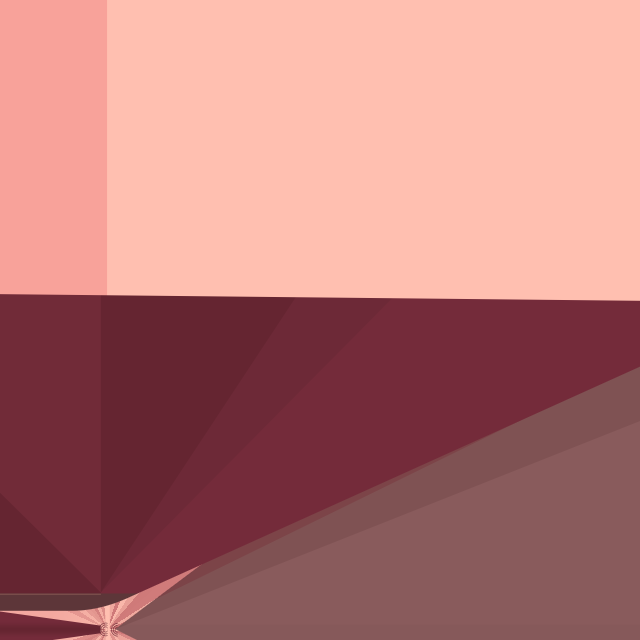
This background is drawn by a WebGL 2 fragment shader. Its source:

```glsl
#version 300 es
precision highp float;
// Flat peach sky over a wine-coloured plain, split into fans of straight facets.
// Half planes through two low poles carve the facets; a smooth maximum bends
// the ridge, and a hashed ray fan with small rings fills the lower pole.

uniform vec2 u_resolution;
out vec4 outColor;

// Sky
const vec3 PEACH = vec3(1.0, 0.75, 0.69);
const vec3 PINK = vec3(0.973, 0.635, 0.604);
const float STRIP_X = 0.1673;
const vec2 HORIZON = vec2(0.0, 0.5404);
const float HORIZON_SLOPE = -0.0104;

// Wine fan
const vec3 WINE = vec3(0.455, 0.169, 0.227);
const vec3 WINE_MID = vec3(0.428, 0.162, 0.215);
const vec3 WINE_LEFT = vec3(0.443, 0.169, 0.220);
const vec3 WINE_DARK = vec3(0.396, 0.145, 0.192);
const vec2 FAN_POLE = vec2(0.1576, 0.0742);

// Ridge and slope
const vec3 SLOPE = vec3(0.537, 0.357, 0.361);
const vec3 SLOPE_DARK = vec3(0.498, 0.322, 0.325);
const vec3 SLIVER = vec3(0.486, 0.265, 0.282);
const vec3 UMBER = vec3(0.365, 0.212, 0.224);
const vec3 TAN = vec3(0.62, 0.42, 0.38);
const float RIDGE_SLOPE = 0.4515;
const float RIDGE_BASE = -0.0244;
const float RIDGE_FLOOR = 0.0456;
const float RIDGE_BEND = 0.02;

// Lower pole
const vec2 POLE = vec2(0.168, 0.0165);
const vec2 SLOPE_POLE = vec2(0.180, 0.0170);
const float RAYS = 44.0;

float pixel;

// Antialiased coverage of the positive side of a signed distance
float cover(float d) {
    return clamp(d / pixel + 0.5, 0.0, 1.0);
}

// Coverage of the area above a line through a point
float above(vec2 p, vec2 through, float slope) {
    vec2 q = p - through;
    return cover((q.y - slope * q.x) / sqrt(1.0 + slope * slope));
}

float stroke(float d, float halfWidth) {
    return cover(halfWidth - abs(d));
}

float hash(float n) {
    n = fract(n * 0.1031);
    n *= n + 33.33;
    return fract(n * (n + n));
}

float smoothMax(float a, float b, float k) {
    float h = max(k - abs(a - b), 0.0);
    return max(a, b) + h * h / (4.0 * k);
}

vec3 wineFan(vec2 p) {
    vec3 right = mix(WINE, WINE_MID, above(p, FAN_POLE, 1.01));
    right = mix(right, WINE_DARK, above(p, FAN_POLE, 1.515));
    vec3 left = mix(WINE_DARK, WINE_LEFT, above(p, FAN_POLE, -0.99));
    return mix(left, right, cover(p.x - FAN_POLE.x));
}

// Pale rays around the lower pole, with a dark wedge pointing at it from the left
vec3 poleRays(vec2 p) {
    vec2 q = p - POLE;
    float ray = floor(atan(q.y, q.x) * RAYS / 6.2831853);
    vec3 c = mix(vec3(0.80, 0.46, 0.46), PEACH, hash(ray + 71.0));
    c = mix(c, vec3(0.92, 0.56, 0.57), 0.35 * smoothstep(0.0, 0.1, -q.x));
    float reach = STRIP_X - 0.010 - p.x;
    float wedge = cover(0.006 + 0.14 * reach - abs(q.y)) * cover(reach);
    c = mix(c, mix(WINE_DARK, WINE, smoothstep(0.0, 0.014, abs(q.y))), wedge);
    return mix(c, PEACH, stroke(q.x, 0.0035));
}

vec3 slopeFacets(vec2 p) {
    vec3 c = mix(SLOPE, SLOPE_DARK, above(p, SLOPE_POLE, 0.3965));
    c = mix(c, c * 0.975, cover(0.024 - p.y));
    float sliver = above(p, vec2(0.8333, 0.3529), 0.49);
    return mix(c, SLIVER, sliver);
}

void main() {
    vec2 p = gl_FragCoord.xy / u_resolution;
    pixel = 1.0 / min(u_resolution.x, u_resolution.y);

    // Plain, then the umber shelf with its pale upper line
    vec3 color = wineFan(p);
    color = mix(color, UMBER, cover(FAN_POLE.y - 0.0015 - p.y));
    color = mix(color, TAN, 0.7 * stroke(p.y - 0.0716, 0.0007) * cover(FAN_POLE.x - p.x));

    // Ground below the bent ridge: pale rays on the left, facets on the right
    float ridge = smoothMax(RIDGE_BASE + RIDGE_SLOPE * p.x, RIDGE_FLOOR, RIDGE_BEND);
    float facets = (1.0 - above(p, SLOPE_POLE, 0.75)) * above(p, SLOPE_POLE, -0.5);
    vec3 ground = mix(poleRays(p), slopeFacets(p), facets * cover(p.x - SLOPE_POLE.x));

    // Small rings facing each other across the pole
    for (int i = 0; i < 3; i++) {
        float radius = 0.004 + 0.003 * float(i);
        vec2 center = SLOPE_POLE + vec2(0.004, -0.001);
        float ring = stroke(length(p - center) - radius, 0.0006);
        float mirrored = stroke(length(p - POLE + vec2(0.003, 0.0)) - radius, 0.0006);
        float arcs = max(ring * cover(center.x - p.x), mirrored * cover(POLE.x - p.x));
        ground = mix(ground, WINE_DARK, 0.7 * arcs);
    }
    color = mix(color, ground, cover((ridge - p.y) * 0.91));

    // Sky
    vec3 sky = mix(PINK, PEACH, cover(p.x - STRIP_X));
    color = mix(color, sky, above(p, HORIZON, HORIZON_SLOPE));
    outColor = vec4(color, 1.0);
}
```
